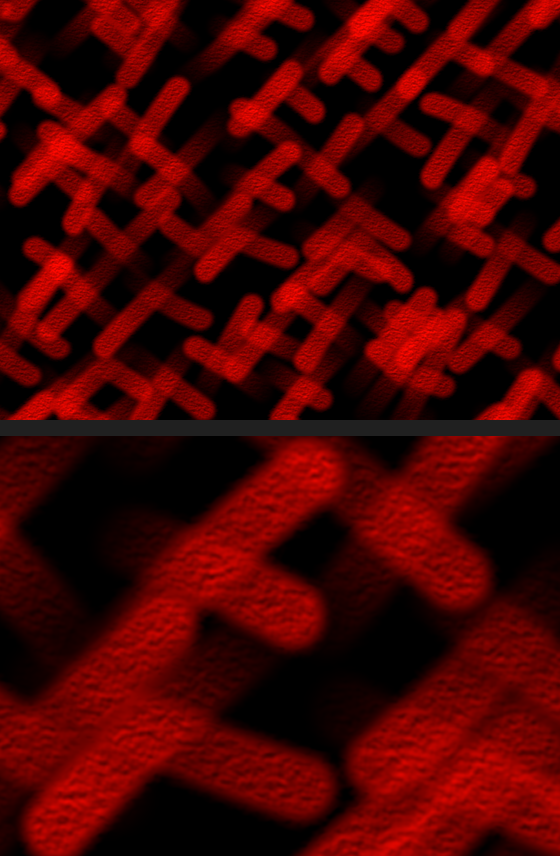
Top, the full canvas; bottom, a detail of the centre.
This pattern is drawn by a WebGL 1 fragment shader. Its source:

```glsl
precision highp float;
// Soft red brush strokes crossing on black, like sprayed hatching.
// Each cell of a jittered grid holds one rising and one falling stroke;
// strokes fade along their length, screen together and share a fine relief grain.
uniform vec2 u_resolution;

vec4 hash4(vec2 cell) {
  vec4 h = fract(cell.xyxy * vec4(0.1031, 0.1030, 0.0973, 0.1099));
  h += dot(h, h.wzxy + 33.33);
  return fract((h.xxyz + h.yzzw) * h.zywx);
}

float gradientNoise(vec2 p) {
  vec2 i = floor(p), f = fract(p);
  vec2 u = f * f * f * (f * (f * 6.0 - 15.0) + 10.0);
  float a = dot(hash4(i).xy * 2.0 - 1.0, f);
  float b = dot(hash4(i + vec2(1, 0)).xy * 2.0 - 1.0, f - vec2(1, 0));
  float c = dot(hash4(i + vec2(0, 1)).xy * 2.0 - 1.0, f - vec2(0, 1));
  float d = dot(hash4(i + vec2(1, 1)).xy * 2.0 - 1.0, f - vec2(1, 1));
  return mix(mix(a, b, u.x), mix(c, d, u.x), u.y);
}

float paperHeight(vec2 p) {
  return gradientNoise(p * vec2(95.0, 150.0) + 40.0)
       + 0.6 * gradientNoise(p * vec2(190.0, 240.0) + 90.0);
}

// Opacity of a slightly bent capsule that fades towards one end
float stroke(vec2 p, float angle, float halfLength, float bend, float fadeSide, float grain) {
  float c = cos(angle), s = sin(angle);
  vec2 q = vec2(c * p.x + s * p.y, c * p.y - s * p.x);
  q.y += bend * q.x * q.x;
  float d = length(vec2(max(abs(q.x) - halfLength, 0.0), q.y));
  float body = 1.0 - smoothstep(0.017, 0.036, d + 0.004 * grain);
  float along = 0.5 + 0.5 * fadeSide * q.x / (halfLength + 0.03);
  return body * smoothstep(-0.12, 0.9, along);
}

void main() {
  vec2 p = gl_FragCoord.xy / u_resolution.y;

  // Relief lit from above: difference of two nearby paper heights
  float grain = paperHeight(p) - paperHeight(p + vec2(0.0012, -0.0036));

  float cellSize = 0.163;
  vec2 home = floor(p / cellSize);
  float uncovered = 1.0;
  for (int y = -2; y <= 2; y++) {
    for (int x = -2; x <= 2; x++) {
      vec2 cell = home + vec2(x, y) + 20.0;
      vec4 place = hash4(cell);
      vec4 rise = hash4(cell + 71.3);
      vec4 fall = hash4(cell + 137.7);
      vec2 q = p - (cell - 20.0 + 0.5 + 0.85 * (place.xy - 0.5)) * cellSize;

      // Long rising stroke
      float riseAngle = mix(0.70, 1.07, rise.x);
      vec2 riseShift = vec2(cos(riseAngle), sin(riseAngle)) * (rise.w - 0.5) * 0.10;
      float a = stroke(q - riseShift, riseAngle, mix(0.095, 0.16, rise.y),
                       (rise.z - 0.5) * 0.9, place.z < 0.5 ? -1.0 : 1.0, grain);

      // Shorter falling stroke, mostly brighter at its lower right
      float fallAngle = -mix(0.38, 0.80, fall.x);
      vec2 fallShift = vec2(cos(fallAngle), sin(fallAngle)) * (fall.w - 0.4) * 0.09;
      float b = stroke(q - fallShift, fallAngle, mix(0.06, 0.115, fall.y),
                       (fall.z - 0.5) * 1.6, place.w < 0.3 ? -1.0 : 1.0, grain);

      uncovered *= (1.0 - a * mix(0.46, 0.62, rise.z)) * (1.0 - b * mix(0.42, 0.58, fall.z));
    }
  }

  float ink = 1.0 - uncovered;
  float red = clamp(ink * (1.0 + 0.62 * grain * (1.0 - 0.5 * ink)), 0.0, 1.0);
  gl_FragColor = vec4(red, 0.035 * red * red, 0.0, 1.0);
}
```
